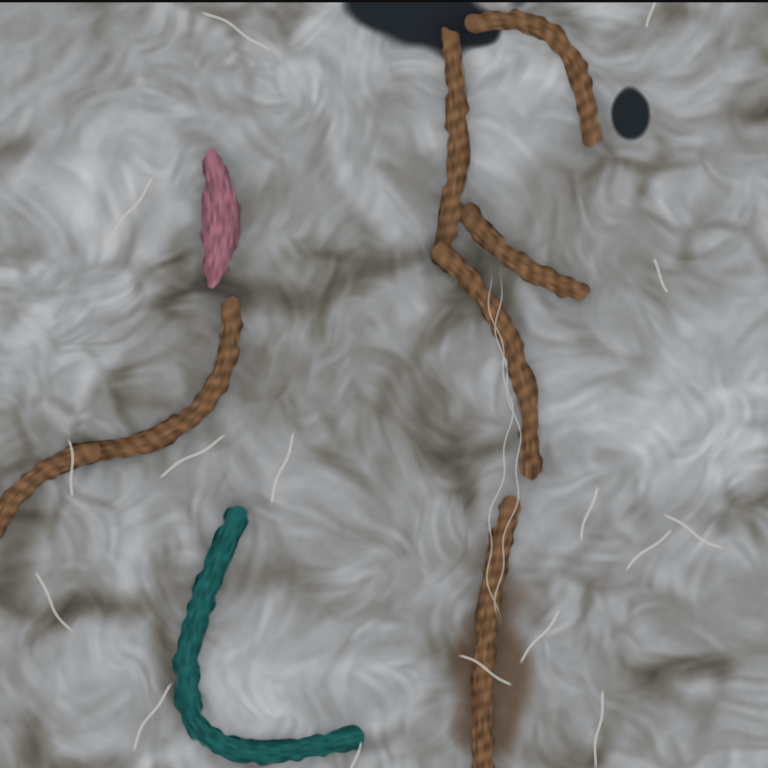
Reproduce this texture procedurally as a WebGL 1 fragment shader.

```glsl
precision highp float;
uniform vec2 u_resolution;

#define CLUMP_SCALE 5.0
#define TUFT_SCALE 13.0
#define COTTON_LEVEL 0.60
#define CREVICE_DEPTH 0.20
#define ROPE_WIDTH 0.0135
#define TWIST_RATE 330.0
#define THREAD_WIDTH 0.0019
#define ROPE_COLOR vec3(0.42, 0.315, 0.225)
#define TEAL_COLOR vec3(0.12, 0.33, 0.32)
#define PINK_COLOR vec3(0.55, 0.37, 0.42)
#define HOLE_COLOR vec3(0.14, 0.16, 0.18)
#define THREAD_COLOR vec3(0.74, 0.74, 0.72)

float hash(vec2 p) {
  p = fract(p * vec2(0.1234, 0.3457) + 0.17);
  p += dot(p, p.yx + 34.3);
  return fract(p.x * p.y * 17.3);
}

float noise(vec2 p) {
  vec2 i = floor(p), f = fract(p);
  f = f * f * (3.0 - 2.0 * f);
  return mix(mix(hash(i), hash(i + vec2(1, 0)), f.x),
             mix(hash(i + vec2(0, 1)), hash(i + vec2(1, 1)), f.x), f.y);
}

vec2 turn(vec2 v, float angle) {
  float c = cos(angle), s = sin(angle);
  return vec2(c * v.x + s * v.y, c * v.y - s * v.x);
}

// Cellular tufts, each combed its own way: x = fibres, y = tone, z = gap to next
vec3 tufts(vec2 p) {
  vec2 id = floor(p);
  float near = 9.0, next = 9.0, total = 0.0;
  vec2 blend = vec2(0.0);
  for (int j = -1; j <= 1; j++) {
    for (int i = -1; i <= 1; i++) {
      vec2 cell = id + vec2(i, j);
      vec2 jitter = vec2(hash(cell), hash(cell + 41.0)) - 0.5;
      vec2 v = p - cell - 0.5 - 0.8 * jitter;
      float d = length(v), w = exp(-9.0 * d * d);
      next = min(next, max(near, d));
      near = min(near, d);
      vec2 q = turn(v, 6.283 * hash(cell + 7.0));
      q.y += 0.5 * q.x * q.x;
      float fibre = noise(q * vec2(2.0, 8.0) + cell * 17.0);
      blend += w * vec2(fibre, hash(cell + 23.0));
      total += w;
    }
  }
  return vec3(blend / total, next - near);
}

vec3 cotton(vec2 p) {
  vec2 q = p + 0.07 * (vec2(noise(p * 6.0), noise(p * 6.0 + 50.0)) - 0.5);
  q += 0.02 * (vec2(noise(p * 19.0), noise(p * 19.0 + 80.0)) - 0.5);
  vec3 big = tufts(q * CLUMP_SCALE), small = tufts(q * TUFT_SCALE + 30.0);
  float shade = COTTON_LEVEL + 0.12 * (big.y - 0.5) + 0.13 * (big.x - 0.5);
  shade += 0.11 * (small.x - 0.5) + 0.07 * (small.y - 0.5);
  shade += 0.12 * (noise(p * 2.5 + 9.0) - 0.5) + 0.025 * (noise(p * 110.0) - 0.5);
  float gaps = smoothstep(0.3, 0.0, big.z) * smoothstep(0.4, 0.85, noise(p * 8.0 + 3.0));
  gaps += 0.5 * smoothstep(0.35, 0.0, small.z) * smoothstep(0.5, 0.9, noise(p * 9.0 + 60.0));
  shade -= CREVICE_DEPTH * gaps;
  shade += 0.03 * (0.5 - p.y);
  vec3 tint = mix(vec3(1.03, 1.0, 0.93), vec3(0.99, 1.0, 1.01), smoothstep(0.38, 0.6, shade));
  return shade * tint;
}

// Quadratic curve: x = signed offset, y = distance along, z = distance
vec3 strand(vec2 p, vec2 a, vec2 b, vec2 c) {
  vec3 best = vec3(0.0, 0.0, 9.0);
  vec2 start = a;
  float run = 0.0;
  for (int i = 1; i <= 14; i++) {
    float t = float(i) / 14.0;
    vec2 end = mix(mix(a, b, t), mix(b, c, t), t);
    vec2 e = end - start, v = p - start;
    float len = length(e), h = clamp(dot(v, e) / (len * len), 0.0, 1.0);
    float d = length(v - e * h);
    if (d < best.z) best = vec3((e.x * v.y - e.y * v.x) / len, run + h * len, d);
    run += len;
    start = end;
  }
  return best;
}

// Soft contact shadow, then a rounded twisted body with a frayed edge
vec3 lay(vec3 col, vec2 p, vec3 s, float width, vec3 dye, float twist) {
  float d = s.z + 0.007 * (noise(p * 85.0) - 0.5) + 0.004 * (noise(p * 35.0) - 0.5);
  col *= 1.0 - 0.22 * exp(-max(d - width, 0.0) * 90.0);
  float across = clamp(s.x / width, -1.0, 1.0);
  float light = 0.72 + 0.3 * sqrt(1.0 - across * across);
  light += twist * sin(s.y * TWIST_RATE + across * 2.0);
  light += 0.35 * (noise(vec2(s.y * 70.0, s.x * 260.0)) - 0.5);
  return mix(col, dye * light, smoothstep(width + 0.002, width - 0.002, d));
}

vec3 rope(vec3 col, vec2 p, vec2 a, vec2 b, vec2 c) {
  return lay(col, p, strand(p, a, b, c), ROPE_WIDTH, ROPE_COLOR, 0.1);
}

void main() {
  vec2 p = gl_FragCoord.xy / u_resolution;
  vec3 col = cotton(p);

  // Dark openings and the dusty hollow beside the lower rope
  float rag = 0.7 * (noise(p * 22.0) - 0.5);
  float hole = length((p - vec2(0.55, 0.99)) / vec2(0.1, 0.06)) + rag;
  hole = min(hole, length((p - vec2(0.82, 0.85)) / vec2(0.022, 0.035)) + rag);
  col = mix(col, HOLE_COLOR, smoothstep(1.1, 0.85, hole));
  float hollow = length((p - vec2(0.645, 0.1)) / vec2(0.05, 0.16)) + rag;
  col = mix(col, ROPE_COLOR * 0.8, 0.75 * smoothstep(1.2, 0.5, hollow));

  // Loose strands
  col = rope(col, p, vec2(0.62, 0.97), vec2(0.76, 1.0), vec2(0.77, 0.82));
  col = rope(col, p, vec2(0.61, 0.72), vec2(0.66, 0.65), vec2(0.755, 0.62));
  col = rope(col, p, vec2(0.585, 0.95), vec2(0.61, 0.8), vec2(0.575, 0.67));
  col = rope(col, p, vec2(0.575, 0.67), vec2(0.7, 0.57), vec2(0.69, 0.39));
  col = rope(col, p, vec2(0.665, 0.34), vec2(0.62, 0.2), vec2(0.63, -0.02));
  col = rope(col, p, vec2(0.3, 0.6), vec2(0.31, 0.43), vec2(0.12, 0.41));
  col = rope(col, p, vec2(0.12, 0.41), vec2(0.04, 0.4), vec2(-0.01, 0.31));
  vec3 teal = strand(p, vec2(0.31, 0.33), vec2(0.12, -0.06), vec2(0.46, 0.04));
  col = lay(col, p, teal, 0.015, TEAL_COLOR, 0.03);
  vec3 pink = strand(p, vec2(0.275, 0.8), vec2(0.3, 0.72), vec2(0.275, 0.63));
  col = lay(col, p, pink, 0.008 + 0.016 * sin(pink.y * 18.0), PINK_COLOR, 0.02);

  // Scattered pale threads, then two long ones trailing down the rope
  float thread = 0.0;
  for (int i = 0; i < 16; i++) {
    vec2 seed = vec2(float(i) * 3.0, 11.0);
    vec2 q = turn(p - vec2(hash(seed), hash(seed + 5.0)), 6.283 * hash(seed + 9.0));
    q.y += 5.0 * (hash(seed + 2.0) - 0.5) * q.x * q.x + 0.002 * sin(q.x * 90.0);
    float reach = 0.02 + 0.04 * hash(seed + 13.0);
    float line = smoothstep(THREAD_WIDTH * 1.6, THREAD_WIDTH * 0.4, abs(q.y));
    thread = max(thread, line * smoothstep(reach, reach * 0.8, abs(q.x)));
  }
  for (int i = 0; i < 2; i++) {
    float k = float(i);
    float x = 0.65 + 0.012 * k + 0.014 * sin(p.y * 17.0 + k) + 0.004 * sin(p.y * 71.0 + k * 2.0);
    float line = smoothstep(THREAD_WIDTH * 1.3, 0.0, abs(p.x - x));
    thread = max(thread, 0.8 * line * smoothstep(0.18, 0.22, p.y) * smoothstep(0.66, 0.6, p.y));
  }
  col = mix(col, THREAD_COLOR, 0.8 * thread);

  // Thin dark border along the top
  col = mix(col, vec3(0.06), smoothstep(0.996, 0.998, p.y));
  gl_FragColor = vec4(col, 1.0);
}
```
